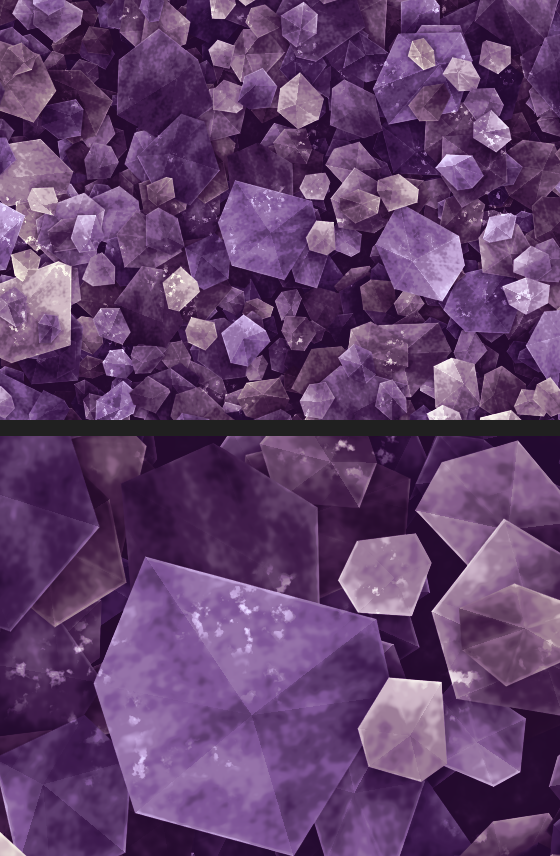
Top, the full canvas; bottom, a detail of the centre.
Write a Shadertoy shader that draws this texture.

```glsl
// A dense cluster of overlapping violet quartz crystals with pale rims and glints.

const int   LAYERS        = 6;
const float BASE_TONE     = -1.5;   // dark gaps behind the crystals
const float BACK_BIAS     = -0.65;  // tone of the rearmost layer
const float FRONT_BIAS    = 0.4;    // tone of the foremost layer
const float CRYSTAL_RANGE = 1.7;    // tone spread between crystals
const float FACET_RANGE   = 1.1;    // tone spread between facets
const float CLOUDINESS    = 1.0;
const float SHADOW        = 0.65;
const float SHADOW_WIDTH  = 0.010;
const float RIM_WIDTH     = 0.0032;
const float GLOW_WIDTH    = 0.014;
const float CONTRAST      = 1.9;
const float TAU           = 6.2831853;
const vec2  LIGHT         = vec2(-0.5, 0.86);

const vec3 ABYSS  = vec3(0.14, 0.04, 0.18);
const vec3 PLUM   = vec3(0.25, 0.11, 0.29);
const vec3 VIOLET = vec3(0.38, 0.25, 0.41);
const vec3 MAUVE  = vec3(0.52, 0.36, 0.56);
const vec3 LILAC  = vec3(0.61, 0.48, 0.62);
const vec3 PALE   = vec3(0.80, 0.70, 0.81);
const vec3 GLINT  = vec3(0.97, 0.94, 0.98);

float hash(vec3 p) {
    p = fract(p * vec3(0.1031, 0.1030, 0.0973));
    p += dot(p, p.yzx + 33.33);
    return fract((p.x + p.y) * p.z);
}

vec2 gradient(vec2 cell) {
    float a = TAU * hash(vec3(cell, 7.0));
    return vec2(cos(a), sin(a));
}

float gradientNoise(vec2 p) {
    vec2 i = floor(p), f = p - i;
    vec2 u = f * f * f * (f * (f * 6.0 - 15.0) + 10.0);
    vec2 e = vec2(1.0, 0.0);
    float low  = mix(dot(gradient(i), f), dot(gradient(i + e), f - e), u.x);
    float high = mix(dot(gradient(i + e.yx), f - e.yx), dot(gradient(i + 1.0), f - 1.0), u.x);
    return 1.4 * mix(low, high, u.y);
}

float fbm(vec2 p) {
    float sum = 0.0, amp = 0.6;
    for (int i = 0; i < 4; i++) {
        sum += amp * gradientNoise(p);
        p = mat2(1.6, 1.2, -1.2, 1.6) * p + 17.3;
        amp *= 0.55;
    }
    return sum;
}

// Paints one faceted crystal, and the shadow around it, over the tone so far.
void paintCrystal(inout float tone, inout float tint, vec2 p, vec3 id, float size, float bias, float pixel) {
    float turn = TAU * hash(id + 3.1);
    vec2 axis = vec2(cos(turn), sin(turn));
    float radius = size * mix(0.36, 0.56, hash(id + 5.7));
    vec2 apex = radius * 0.8 * (vec2(hash(id + 8.3), hash(id + 9.9)) - 0.5);

    // The steepest of six sloping planes is the visible facet.
    float slope = -1.0, second = -1.0, reach = radius, facet = 0.0;
    vec2 facing = axis;
    for (int k = 0; k < 6; k++) {
        float fk = float(k);
        float jitter = hash(id + vec3(fk * 2.3, 11.0, fk));
        float a = fk * TAU / 6.0 + 0.55 * (jitter - 0.5);
        vec2 n = vec2(cos(a + turn), sin(a + turn));
        float side = radius * mix(0.78, 1.05, fract(jitter * 7.31)) * mix(0.9, 1.25, abs(cos(a)));
        float width = side - dot(apex, n);
        float h = dot(p - apex, n) / width;
        if (h > slope) {
            second = slope;
            slope = h; reach = width; facet = fk; facing = n;
        } else second = max(second, h);
    }
    float inside = (1.0 - slope) * reach;
    tone -= SHADOW * exp(-max(-inside, 0.0) / SHADOW_WIDTH) * smoothstep(-0.04, 0.0, inside);
    if (inside < -pixel) return;

    // Facet light, inner gradient and streaked clouds along the axis.
    float facetRandom = hash(id + vec3(facet * 3.7, 21.0, 4.0));
    float clarity = hash(id + 31.0);
    float s = bias + CRYSTAL_RANGE * (hash(id + 13.0) - 0.5);
    s += mix(0.35, 1.0, clarity) * (FACET_RANGE * (facetRandom - 0.5) + 0.3 * dot(facing, LIGHT));
    s += 0.45 * dot(p, axis) / radius;
    vec2 along = vec2(dot(p, axis), dot(p, vec2(-axis.y, axis.x)));
    s += CLOUDINESS * fbm(along * vec2(16.0, 27.0) + 60.0 * clarity + id.xy * 5.0);

    // Pale rims and fine ridges between facets.
    s += 0.4 * exp(-max(inside, 0.0) / GLOW_WIDTH) - 0.1;
    s += 0.9 * facetRandom * (1.0 - smoothstep(0.0, RIM_WIDTH, inside));
    s += 0.3 * clarity * (1.0 - smoothstep(0.0, RIM_WIDTH, (slope - second) * reach));

    float cover = smoothstep(-pixel, pixel, inside);
    tone = mix(tone, s, cover);
    tint = mix(tint, hash(id + 41.0) - 0.5, cover);
}

vec3 amethystRamp(float t) {
    vec3 c = mix(ABYSS, PLUM, smoothstep(0.0, 0.14, t));
    c = mix(c, VIOLET, smoothstep(0.14, 0.42, t));
    c = mix(c, MAUVE, smoothstep(0.42, 0.67, t));
    c = mix(c, LILAC, smoothstep(0.67, 0.84, t));
    c = mix(c, PALE, smoothstep(0.86, 0.96, t));
    return mix(c, GLINT, smoothstep(0.965, 1.0, t));
}

void mainImage(out vec4 fragColor, in vec2 fragCoord) {
    vec2 uv = fragCoord / iResolution.y;
    float pixel = 0.8 / iResolution.y;
    float tone = BASE_TONE + fbm(uv * 40.0), tint = 0.0;

    // Layers of scattered crystals, back to front: cell size and fill share.
    vec2 layers[LAYERS] = vec2[LAYERS](vec2(0.10, 1.0), vec2(0.068, 0.6), vec2(0.17, 0.45),
                                       vec2(0.115, 0.5), vec2(0.20, 0.3), vec2(0.08, 0.22));
    for (int l = 0; l < LAYERS; l++) {
        float fl = float(l), size = layers[l].x;
        float bias = mix(BACK_BIAS, FRONT_BIAS, fl / float(LAYERS - 1));
        vec2 q = uv / size + fl * 13.37;
        for (int j = 1; j >= -1; j--)
        for (int i = -1; i <= 1; i++) {
            vec2 cell = floor(q) + vec2(i, j);
            vec3 id = vec3(cell, fl * 19.0 + 2.0);
            if (hash(id) > layers[l].y) continue;
            vec2 centre = cell + 0.5 + 0.7 * (vec2(hash(id + 1.3), hash(id + 2.7)) - 0.5);
            vec2 p = (q - centre) * size;
            if (dot(p, p) < size * size) paintCrystal(tone, tint, p, id, size, bias, pixel);
        }
    }

    // Broad light patches, fine grain and clustered glints.
    float patches = fbm(uv * 3.2 + 4.0);
    tone += 0.8 * patches + 0.28 * gradientNoise(uv * 130.0);
    float sparkleZone = smoothstep(0.12, 0.5, fbm(uv * 9.0 + 31.0) + 0.3 * patches);
    tone += 2.2 * sparkleZone * smoothstep(0.1, 0.45, fbm(uv * 62.0 + 9.0));

    vec3 colour = amethystRamp(1.0 / (1.0 + exp(-CONTRAST * tone)));
    colour *= 1.0 + tint * vec3(-0.08, -0.14, 0.14);
    fragColor = vec4(clamp(colour, 0.0, 1.0), 1.0);
}
```
